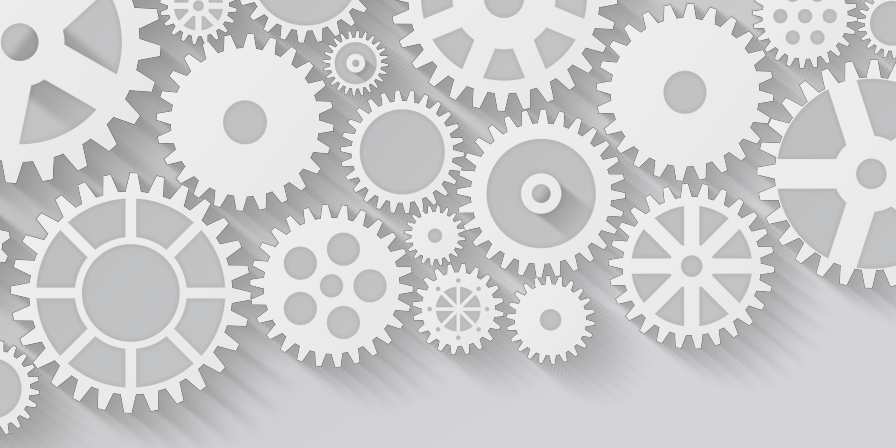
Give the GLSL for this background, as a Shadertoy shader.

```glsl
const float TAU = 6.2831853;
const float REACH = 0.17;                       // shadow length
const vec2 AWAY = vec2(0.79, -0.613);           // direction away from the light
const vec3 GROUND_DARK = vec3(0.745, 0.745, 0.75);
const vec3 GROUND_LIGHT = vec3(0.835, 0.835, 0.845);
const vec3 FACE = vec3(0.922);
const vec3 RECESS = vec3(0.755, 0.758, 0.762);

struct Scene { vec3 color; float cover; float shadow; };

float fill(float d) {
    float w = 0.75 / iResolution.y;
    return 1.0 - smoothstep(-w, w, d);
}

// Fold the plane into one of n equal sectors around the x axis
vec2 fold(vec2 q, float n, float phase) {
    float span = TAU / n;
    float a = atan(q.y, q.x) - phase;
    a -= span * round(a / span);
    return length(q) * vec2(cos(a), sin(a));
}

float disc(vec2 q, float radius) { return length(q) - radius; }

float ring(vec2 q, float inner, float outer) {
    return max(inner - length(q), length(q) - outer);
}

float windows(vec2 q, float inner, float outer, float n, float halfWidth, float phase) {
    return max(ring(q, inner, outer), halfWidth - abs(fold(q, n, phase).y));
}

float holes(vec2 q, float orbit, float radius, float n) {
    return disc(fold(q, n, 0.0) - vec2(orbit, 0.0), radius);
}

// Disc with tapered teeth
float cog(vec2 q, float outer, float teeth) {
    float depth = 0.13 * outer + 0.006;
    float root = outer - depth;
    float pitch = TAU * root / teeth;
    vec2 v = fold(q, teeth, 0.2);
    float width = pitch * mix(0.34, 0.17, clamp((v.x - root) / depth, 0.0, 1.0));
    float tooth = max(v.x - outer, abs(v.y) - width);
    return min(length(q) - root, tooth);
}

// Fading shadow found by stepping back toward the light
float castShadow(vec2 q, float outer, float teeth) {
    float dark = 0.0;
    for (int i = 0; i < 18; i++) {
        float t = float(i) / 18.0;
        float d = cog(q - AWAY * REACH * t, outer, teeth);
        float soft = 0.006 + 0.012 * t;
        dark = max(dark, (1.0 - t) * (1.0 - smoothstep(-soft, soft, d)));
    }
    return dark;
}

// Wedge of shade thrown by a raised hub
float hubShade(vec2 q, float hub) {
    float along = dot(q, AWAY);
    float across = abs(dot(q, vec2(-AWAY.y, AWAY.x)));
    float side = 1.0 - smoothstep(hub * 0.8, hub * 1.08, across);
    return side * smoothstep(-0.01, 0.02, along) * (1.0 - smoothstep(hub * 0.7, hub * 3.2, along));
}

// Add one gear; cut is negative inside its recesses
void addGear(inout Scene s, vec2 q, float outer, float teeth, float cut, float hub) {
    if (length(q) > outer + REACH + 0.03) return;
    float body = fill(cog(q, outer, teeth));
    s.shadow = max(s.shadow, castShadow(q, outer, teeth));
    float light = dot(q / outer, -AWAY);
    float rim = 1.0 - smoothstep(0.0, 0.014, -cut);
    vec3 recess = RECESS - 0.012 * light - 0.035 * rim;
    if (hub > 0.0) recess -= 0.13 * hubShade(q, hub);
    vec3 face = FACE + 0.012 * light;
    s.color = mix(s.color, mix(face, recess, fill(cut)), body);
    s.cover = max(s.cover, body);
}

void addPlain(inout Scene s, vec2 q, float outer, float teeth, float hole) {
    addGear(s, q, outer, teeth, disc(q, hole), 0.0);
}

void addHubbed(inout Scene s, vec2 q, float outer, float teeth, vec3 radii) {
    float cut = min(ring(q, radii.y, radii.x), disc(q, radii.z));
    addGear(s, q, outer, teeth, cut, radii.y);
}

void addSpoked(inout Scene s, vec2 q, float outer, float teeth, float hole, vec2 band,
               float n, float halfWidth, float phase, float hub) {
    float cut = windows(q, band.x, band.y, n, halfWidth, phase);
    addGear(s, q, outer, teeth, min(cut, disc(q, hole)), hub);
}

void addDrilled(inout Scene s, vec2 q, float outer, float teeth, float hole, vec3 drill) {
    float cut = min(disc(q, hole), holes(q, drill.x, drill.y, drill.z));
    addGear(s, q, outer, teeth, cut, 0.0);
}

void mainImage(out vec4 fragColor, in vec2 fragCoord) {
    vec2 p = fragCoord / iResolution.y;
    Scene s = Scene(vec3(0.0), 0.0, 0.0);

    // Solid and hollow gears
    addPlain(s, p - vec2(0.547, 0.727), 0.198, 24.0, 0.049);
    addPlain(s, p - vec2(1.529, 0.794), 0.198, 24.0, 0.048);
    addPlain(s, p - vec2(0.682, 1.065), 0.161, 24.0, 0.122);
    addPlain(s, p - vec2(0.898, 0.661), 0.138, 26.0, 0.095);
    addPlain(s, p - vec2(0.971, 0.474), 0.068, 20.0, 0.016);
    addPlain(s, p - vec2(1.229, 0.286), 0.099, 22.0, 0.024);
    addPlain(s, p - vec2(1.992, 0.948), 0.078, 22.0, 0.050);
    addPlain(s, p - vec2(-0.020, 0.133), 0.108, 22.0, 0.068);
    addPlain(s, p - vec2(-0.065, 0.458), 0.088, 10.0, 0.030);

    // Gears with a raised hub
    addHubbed(s, p - vec2(0.794, 0.859), 0.073, 24.0, vec3(0.047, 0.021, 0.008));
    addHubbed(s, p - vec2(1.208, 0.568), 0.188, 28.0, vec3(0.122, 0.045, 0.021));

    // Spoked gears
    addSpoked(s, p - vec2(0.044, 0.906), 0.315, 24.0, 0.042, vec2(0.100, 0.228), 5.0, 0.045, -0.52, 0.09);
    addSpoked(s, p - vec2(0.443, 0.987), 0.086, 20.0, 0.012, vec2(0.025, 0.055), 8.0, 0.007, 0.0, 0.0);
    addSpoked(s, p - vec2(1.125, 1.005), 0.253, 28.0, 0.045, vec2(0.115, 0.185), 8.0, 0.025, TAU / 16.0, 0.0);
    addSpoked(s, p - vec2(1.945, 0.612), 0.255, 28.0, 0.034, vec2(0.085, 0.212), 5.0, 0.033, TAU / 2.0, 0.0);
    addSpoked(s, p - vec2(0.292, 0.346), 0.268, 28.0, 0.109, vec2(0.125, 0.211), 8.0, 0.012, 0.0, 0.0);
    addSpoked(s, p - vec2(1.544, 0.406), 0.185, 26.0, 0.024, vec2(0.050, 0.135), 8.0, 0.017, 0.0, 0.0);

    // Drilled gears
    addDrilled(s, p - vec2(1.797, 0.964), 0.117, 24.0, 0.016, vec3(0.055, 0.016, 6.0));
    addDrilled(s, p - vec2(0.740, 0.362), 0.182, 26.0, 0.026, vec3(0.086, 0.037, 5.0));
    vec2 wheel = p - vec2(1.023, 0.310);
    float wheelCut = min(windows(wheel, 0.008, 0.050, 8.0, 0.004, 0.0), holes(wheel, 0.064, 0.005, 8.0));
    addGear(s, wheel, 0.102, 20.0, wheelCut, 0.0);

    // Ground, shadows and gears together
    float slope = smoothstep(0.0, 1.1, 0.35 * p.x + 0.6 * (1.0 - p.y));
    vec3 ground = mix(GROUND_DARK, GROUND_LIGHT, slope) * (1.0 - 0.23 * s.shadow);
    fragColor = vec4(mix(ground, s.color, s.cover), 1.0);
}
```
